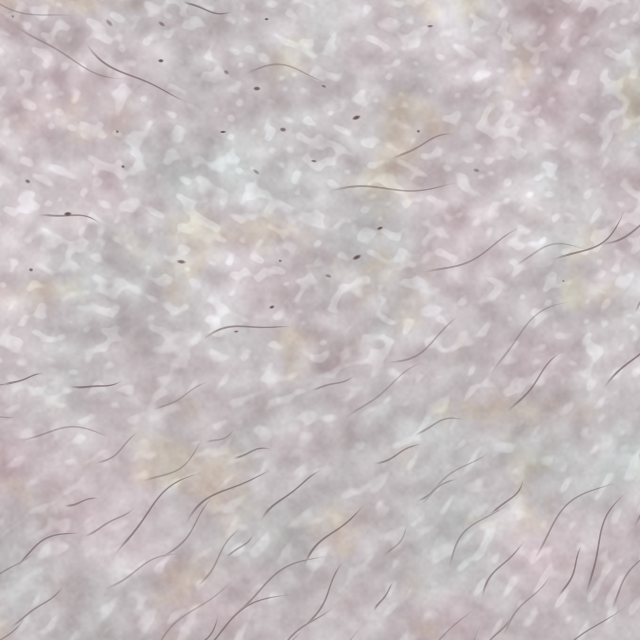
Reproduce this texture procedurally as a Shadertoy shader.

```glsl
// Pale, mottled skin with moist bright flecks, dark pores and fine curved hairs.
// A smooth flow field turns from down-right (top) to up-right (bottom); noise is
// smeared along it for the skin grain, and jittered cells scatter hairs and pores.

const vec3 SKIN_DARK  = vec3(0.67, 0.625, 0.635);
const vec3 SKIN_LIGHT = vec3(0.84, 0.82, 0.83);
const vec3 PINK_SHIFT = vec3(0.030, -0.030, -0.012);
const vec3 WARM_SHIFT = vec3(0.020, 0.008, -0.040);
const vec3 HAIR_COLOR = vec3(0.43, 0.36, 0.36);
const vec3 PORE_COLOR = vec3(0.38, 0.29, 0.28);
const float BASE_TONE  = 0.63;
const float HAIR_CELLS = 9.0;
const float HAIR_WIDTH = 0.0013;
const float PORE_CELLS = 13.0;
const float PORE_SIZE  = 0.0042;

vec3 hash3(vec2 cell, float seed) {
    vec3 h = fract(vec3(cell.xyx + seed * 3.17) * vec3(0.1031, 0.1030, 0.0973));
    h += dot(h, h.yxz + 33.33);
    return fract((h.xxy + h.yzz) * h.zyx);
}

mat2 rotation(float a) {
    float c = cos(a), s = sin(a);
    return mat2(c, s, -s, c);
}

float valueNoise(vec2 p) {
    vec2 i = floor(p), f = fract(p);
    f = f * f * (3.0 - 2.0 * f);
    vec2 e = vec2(0.0, 1.0);
    return mix(mix(hash3(i, 1.0).x, hash3(i + e.yx, 1.0).x, f.x),
               mix(hash3(i + e.xy, 1.0).x, hash3(i + e.yy, 1.0).x, f.x), f.y);
}

float fbm(vec2 p) {
    float sum = 0.0, weight = 0.5;
    for (int i = 0; i < 4; i++) {
        sum += weight * valueNoise(p);
        p = rotation(0.65) * p * 2.03 + 17.3;
        weight *= 0.5;
    }
    return sum / 0.9375;
}

// Growth direction of hair and grain, in radians
float flowAngle(vec2 p) {
    return mix(0.75, -0.45, smoothstep(0.0, 0.8, p.y))
         + 1.2 * p.x * p.x * p.y + 0.2 * p.x;
}

// Noise smeared along a direction
float streaks(vec2 p, vec2 dir, float freq, float reach) {
    float sum = 0.0;
    for (int i = -3; i <= 3; i++) {
        vec2 q = p + dir * reach * float(i) / 3.0;
        sum += valueNoise(rotation(0.5) * q * freq + freq);
    }
    return sum / 7.0;
}

float hairs(vec2 p, float seed, float soft) {
    vec2 id = floor(p * HAIR_CELLS);
    float ink = 0.0;
    for (int j = -1; j <= 1; j++)
    for (int i = -1; i <= 1; i++) {
        vec2 cell = id + vec2(i, j);
        vec3 h = hash3(cell, seed), k = hash3(cell, seed + 7.0);
        vec2 center = (cell + 0.3 + 0.4 * h.xy) / HAIR_CELLS;
        float chance = mix(0.68, 0.11, smoothstep(0.3, 0.65, center.y));
        if (h.z > chance) continue;
        float halfLength = mix(0.025, 0.105, k.x);
        float angle = flowAngle(center) + 0.5 * (k.y - 0.5);
        vec2 q = rotation(-angle) * (p - center);
        float u = q.x / halfLength;
        float curve = halfLength * (0.5 * (k.z - 0.5) * u * u + 0.06 * sin(3.5 * u + 6.3 * k.y));
        float width = HAIR_WIDTH * (1.0 - 0.35 * u);
        float line = 1.0 - smoothstep(width - soft, width + soft, abs(q.y - curve));
        float ends = 1.0 - smoothstep(0.55, 1.0, abs(u));
        ink = max(ink, line * ends * mix(0.4, 0.9, fract(k.z * 7.0)));
    }
    return ink;
}

float pores(vec2 p) {
    vec2 id = floor(p * PORE_CELLS);
    float ink = 0.0;
    for (int j = -1; j <= 1; j++)
    for (int i = -1; i <= 1; i++) {
        vec2 cell = id + vec2(i, j);
        vec3 h = hash3(cell, 41.0), k = hash3(cell, 53.0);
        vec2 center = (cell + 0.2 + 0.6 * h.xy) / PORE_CELLS;
        float chance = 0.42 * smoothstep(0.4, 0.6, center.y) * (1.0 - 0.8 * smoothstep(0.55, 0.85, center.x));
        vec2 q = rotation(-flowAngle(center) - k.z + 0.5) * (p - center);
        q.x /= mix(1.1, 2.4, k.x);
        float size = PORE_SIZE * mix(0.55, 1.1, k.y);
        float spot = 1.0 - smoothstep(0.25 * size, size, length(q));
        ink = max(ink, step(h.z, chance) * spot * mix(0.4, 0.95, k.z));
    }
    return ink;
}

void mainImage(out vec4 fragColor, in vec2 fragCoord) {
    vec2 p = fragCoord / iResolution.y;
    float soft = max(0.0011, 0.6 / iResolution.y);
    float angle = flowAngle(p);
    vec2 dir = vec2(cos(angle), sin(angle));
    float low = 1.0 - smoothstep(0.15, 0.6, p.y);

    // Skin tone: broad patches, mottling, grain along the flow
    float tone = BASE_TONE + 0.7 * (fbm(p * 6.0) - 0.5) + 0.75 * (fbm(p * 42.0 + 9.0) - 0.5);
    tone += 0.75 * (streaks(p, dir, 38.0, mix(0.010, 0.032, low)) - 0.5);
    tone += 0.15 * (valueNoise(p * 170.0) - 0.5);

    // Moist highlights
    float fleck = streaks(p + 3.0, dir, 75.0, mix(0.005, 0.013, low));
    tone += 0.40 * smoothstep(0.60, 0.82, fleck);

    // Pink and yellowish tints
    vec3 color = mix(SKIN_DARK, SKIN_LIGHT, tone);
    color += PINK_SHIFT * (fbm(p * 7.0 + 31.0) - 0.5) * 1.6;
    color += WARM_SHIFT * smoothstep(0.55, 0.8, fbm(p * 11.0 + 57.0));

    // Pores and hairs
    color = mix(color, PORE_COLOR, pores(p));
    float hair = max(hairs(p, 11.0, soft), hairs(p + 0.055, 23.0, soft));
    color = mix(color, HAIR_COLOR, 0.75 * hair);
    fragColor = vec4(color, 1.0);
}
```
